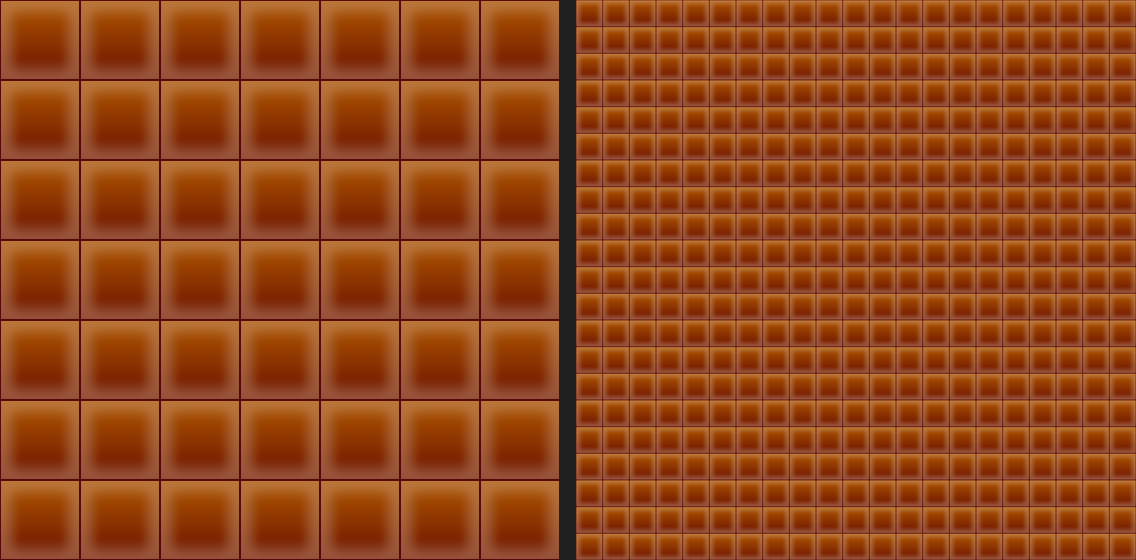
Left: one tile. Right: repeated 3 by 3.
A WebGL 2 fragment shader for this pattern:

```glsl
#version 300 es
precision highp float;
// Square amber tiles on a regular grid, parted by thin dark red joints.
// Each tile has a vertical gradient and a pale glow that grows from a
// rounded core toward its rim. Whole repeats make the result seamless.

uniform vec2 u_resolution;
out vec4 fragColor;

const float REPEATS = 7.0;           // tiles across and down
const float JOINT_HALF_WIDTH = 0.012; // in tile units
const float CORE_HALF_SIZE = 0.20;   // glow-free middle of a tile
const float GLOW_REACH = 0.30;       // from the core to the rim
const float GLOW_STRENGTH = 0.45;

const vec3 TOP_COLOR = vec3(0.69, 0.34, 0.00);
const vec3 BOTTOM_COLOR = vec3(0.42, 0.07, 0.00);
const vec3 GLOW_COLOR = vec3(0.78, 0.62, 0.50);
const vec3 JOINT_COLOR = vec3(0.34, 0.02, 0.03);

// Glow amount at p, measured from the tile centre.
float rimGlow(vec2 p) {
    float outside = length(max(abs(p) - CORE_HALF_SIZE, 0.0));
    return GLOW_STRENGTH * smoothstep(0.0, GLOW_REACH, outside);
}

// Joint coverage at p, centred on the tile borders.
float jointMask(vec2 p, vec2 pixel) {
    vec2 toBorder = 0.5 - abs(p);
    vec2 lines = clamp((JOINT_HALF_WIDTH - toBorder) / pixel + 0.5, 0.0, 1.0);
    return max(lines.x, lines.y);
}

void main() {
    vec2 uv = gl_FragCoord.xy / u_resolution;
    vec2 p = fract(uv * REPEATS) - 0.5;
    vec2 pixel = REPEATS / u_resolution;

    // Tile body
    vec3 color = mix(BOTTOM_COLOR, TOP_COLOR, p.y + 0.5);
    color = mix(color, GLOW_COLOR, rimGlow(p));

    // Joints
    color = mix(color, JOINT_COLOR, jointMask(p, pixel));
    fragColor = vec4(color, 1.0);
}
```
